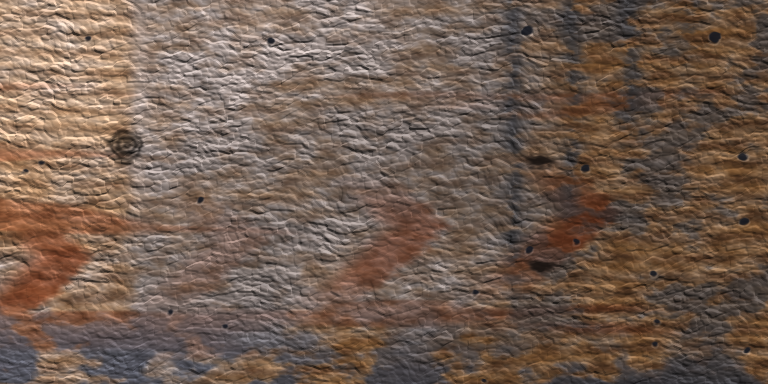
Give the GLSL for this texture, as a WebGL 2 fragment shader.

```glsl
#version 300 es
precision highp float;
// Weathered wooden board: amber grain under grey grime, with embossed fibres, stains and pits.
#define FIBRE vec2(27.0, 66.0)
#define RELIEF 0.62
#define GRAIN_LINES 130.0
#define PITS 20
#define AMBER vec3(0.60, 0.42, 0.24)
#define BROWN vec3(0.34, 0.23, 0.15)
#define RUST vec3(0.42, 0.20, 0.11)
#define GRIME vec3(0.475, 0.44, 0.43)
#define SOOT vec3(0.20, 0.20, 0.215)
#define PALE vec3(0.74, 0.63, 0.53)

uniform vec2 u_resolution;
out vec4 fragColor;

vec2 hash2(vec2 p) {
  p = vec2(dot(p, vec2(127.1, 311.7)), dot(p, vec2(269.5, 183.3)));
  return fract(sin(p) * 43758.5);
}

// Layered, rotated sines, roughly -1 to 1
float sines(vec2 p) {
  float sum = 0.0, amp = 0.5;
  for (int i = 0; i < 5; i++) {
    p = mat2(0.8, 0.6, -0.6, 0.8) * p * 1.7 + 2.3;
    sum += amp * sin(p.x + 1.4 * sin(p.y));
    amp *= 0.62;
  }
  return sum;
}

// Smooth cellular noise: x = blended cell tone, y = soft crease depth
vec2 cells(vec2 p) {
  vec2 id = floor(p), f = fract(p);
  float weight = 0.0, tone = 0.0;
  for (int j = -1; j <= 1; j++)
    for (int i = -1; i <= 1; i++) {
      vec2 o = vec2(i, j), h = hash2(id + o);
      vec2 d = o + h - f;
      float w = exp(-15.0 * dot(d, d));
      weight += w;
      tone += w * fract(h.x * 17.3 + h.y * 9.1);
    }
  return vec2(tone / weight, -log(weight) / 15.0);
}

// Height of the torn fibres, leaning gently both ways
float relief(vec2 p) {
  vec2 q = p + vec2(0.0, 0.02 * sines(p * 4.0));
  vec2 coarse = cells(q * FIBRE);
  vec2 fine = cells((q + 0.12 * q.yx) * FIBRE * vec2(2.2, 1.5) + 31.0);
  return coarse.x - 0.7 * coarse.y + 0.6 * fine.x - 0.4 * fine.y;
}

void main() {
  vec2 p = gl_FragCoord.xy / u_resolution.y;
  float broad = sines(p * 3.0 + 1.0);
  float patches = sines(p * vec2(7.0, 11.0) + 6.0);
  float speck = sines(p * vec2(20.0, 46.0));

  // Bare wood with wavy grain
  float grain = sin(p.y * GRAIN_LINES + 2.0 * sines(p * vec2(1.5, 4.0)) + 0.6 * speck);
  float leftSide = 1.0 - smoothstep(0.26, 0.4, p.x + 0.03 * patches);
  float rightSide = smoothstep(1.15, 1.6, p.x + 0.1 * broad);
  vec3 wood = mix(BROWN, AMBER, clamp(0.5 + 0.22 * grain + 0.45 * speck, 0.0, 1.0));
  wood = mix(wood, PALE, leftSide * smoothstep(0.25, 0.75, p.y) * (0.55 + 0.25 * grain));

  // Rust-coloured streaks and pointed growth rings
  float streak = sines(p * vec2(0.8, 9.0) + vec2(0.7, 2.0));
  float rust = 0.6 * smoothstep(0.4, 0.75, streak) * smoothstep(0.95, 0.7, p.y);
  for (int i = 0; i < 4; i++) {
    float n = float(i);
    vec2 q = p - vec2(0.25 + 0.46 * n, 0.33 + 0.04 * n) + 0.012 * vec2(patches, broad);
    float edge = q.x + 1.2 * abs(q.y) + 0.012 * speck;
    float ring = smoothstep(0.02, -0.03, edge) * smoothstep(-0.2, -0.1, edge);
    ring *= smoothstep(0.2, 0.04, abs(q.y + 0.05));
    rust = max(rust, ring * (n == 1.0 ? 0.4 : 1.0));
  }

  // Grime in the middle, soot along the lower left
  float middle = smoothstep(0.3, 0.4, p.x) * (1.0 - rightSide);
  float slope = p.y - 0.2 * (p.x - 0.4) + 0.06 * patches;
  float cover = 0.28 + 0.54 * middle * smoothstep(-0.06, 0.1, slope);
  cover += 0.4 * (1.0 - smoothstep(0.1, 0.45, p.y)) * (1.0 - smoothstep(0.4, 0.9, p.x));
  cover = clamp(cover + 0.25 * patches + 0.25 * speck, 0.0, 0.96);
  vec3 col = mix(wood, GRIME * (1.0 + 0.15 * broad + 0.12 * speck), cover);
  col = mix(col, RUST * (1.0 + 0.2 * speck), rust * (0.9 - 0.4 * cover));
  float low = 1.0 - smoothstep(0.05, 0.3, p.y + 0.06 * p.x);
  low *= smoothstep(-0.3, 0.25, patches + 0.4 * broad + 0.3 * speck);
  col = mix(col, SOOT * vec3(1.2, 1.25, 1.35), 0.85 * low);
  col = mix(col, SOOT, 0.55 * rightSide * smoothstep(0.05, 0.5, patches + 0.4 * speck));

  // Vertical stains
  for (int i = 0; i < 4; i++) {
    float n = float(i);
    float d = (p.x - 1.34 - 0.15 * n + 0.01 * patches) / (0.024 + 0.006 * n);
    float fade = smoothstep(0.1 + 0.2 * n, 0.4 + 0.2 * n, p.y);
    col = mix(col, SOOT, 0.75 * exp(-d * d) * fade * smoothstep(-0.7, 0.3, speck + 0.5 * patches));
  }
  float seam = (p.x - 0.36 + 0.01 * patches) / 0.025;
  col = mix(col, GRIME * 1.25, 0.5 * exp(-seam * seam) * smoothstep(0.35, 0.55, p.y));

  // Side light over the fibres, gentler on smooth rust and soot
  float shade = relief(p) - relief(p + vec2(0.003, 0.005));
  shade *= RELIEF * (1.0 + 0.4 * patches) * (1.0 - 0.6 * rust) * (1.0 - 0.3 * low);
  col *= clamp(1.0 + shade, 0.35, 1.35);
  col += vec3(0.11, 0.12, 0.13) * max(shade, 0.0);
  col *= mix(1.16, 0.84, smoothstep(0.0, 1.8, p.x + 0.6 * (0.5 - p.y)));

  // Scattered pits with a lit lower rim
  for (int i = 0; i < PITS; i++) {
    vec2 h = hash2(vec2(float(i), 5.0));
    float r = 0.005 + 0.009 * h.x * h.y;
    vec2 q = (p - h * vec2(2.0, 0.95)) * vec2(0.8, 1.0) + 0.004 * speck;
    col += 0.1 * smoothstep(0.005, 0.0, abs(length(q + vec2(0.0, 0.004)) - r));
    col = mix(col, vec3(0.08, 0.09, 0.12), 0.9 * smoothstep(r + 0.003, r - 0.003, length(q)));
  }

  // Knot and two torn cracks
  float knot = length((p - vec2(0.33, 0.62)) * vec2(0.85, 1.0)) + 0.006 * speck;
  col *= 1.0 - (0.5 + 0.15 * sin(knot * 400.0)) * smoothstep(0.05, 0.03, knot);
  for (int i = 0; i < 2; i++) {
    vec2 q = p - vec2(1.41, 0.31 + 0.27 * float(i));
    float crack = length(q * vec2(0.35, 1.0) + vec2(0.0, 0.01 * speck));
    col = mix(col, vec3(0.09, 0.07, 0.06), 0.9 * smoothstep(0.018, 0.007, crack));
  }
  fragColor = vec4(clamp(col, 0.0, 1.0), 1.0);
}
```
